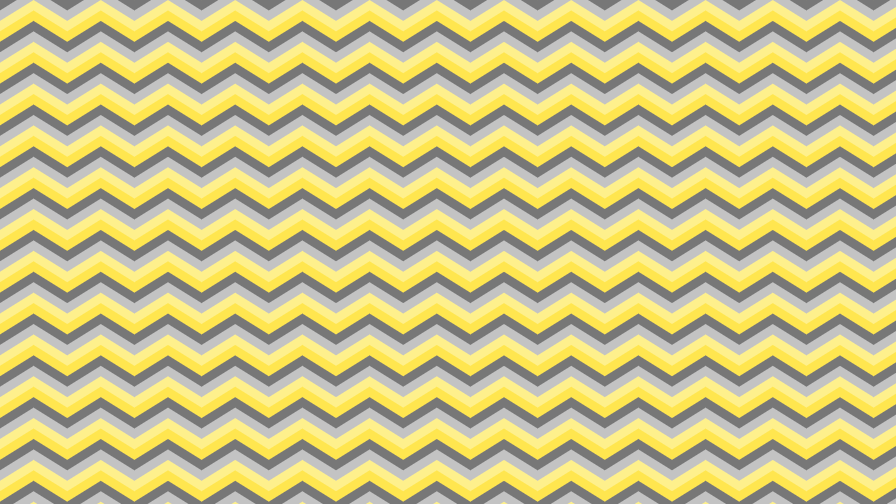
Give the GLSL for this pattern, as a Shadertoy shader.

```glsl
const float ZIGZAG_WIDTH = 2.0 / 15.0;   // one zigzag, in canvas heights
const float STACK_HEIGHT = 0.08295;      // one set of four bands
const float ZIGZAG_RISE = 0.5;           // valley to peak, in stack heights
const float BAND_COUNT = 4.0;
const float EDGE_PIXELS = 1.0;           // softness of band edges

const vec3 DARK_GRAY = vec3(0.467);
const vec3 LIGHT_GRAY = vec3(0.765);
const vec3 PALE_YELLOW = vec3(0.995, 0.94, 0.55);
const vec3 YELLOW = vec3(1.0, 0.902, 0.31);

// Bands from top to bottom, wrapping around
vec3 bandColor(float index) {
    float band = mod(index, BAND_COUNT);
    if (band < 0.5) return DARK_GRAY;
    if (band < 1.5) return LIGHT_GRAY;
    if (band < 2.5) return PALE_YELLOW;
    return YELLOW;
}

// 1 at a valley, 0 at a peak
float zigzag(float x) {
    return abs(2.0 * fract(x / ZIGZAG_WIDTH) - 1.0);
}

void mainImage(out vec4 fragColor, in vec2 fragCoord) {
    vec2 uv = fragCoord / iResolution.y;
    float depth = 1.0 - uv.y;

    // Distance down the stack, one unit per band, centred on each band
    float stack = depth / STACK_HEIGHT - ZIGZAG_RISE * (1.0 + zigzag(uv.x));
    float band = stack * BAND_COUNT - 0.5;

    // Width of the soft edge from the constant slope of the bands
    vec2 slope = vec2(2.0 * ZIGZAG_RISE / ZIGZAG_WIDTH, 1.0 / STACK_HEIGHT);
    float edge = EDGE_PIXELS * BAND_COUNT * length(slope) / iResolution.y;

    float index = floor(band);
    float blend = clamp((band - index - 0.5) / edge + 0.5, 0.0, 1.0);
    vec3 color = mix(bandColor(index), bandColor(index + 1.0), blend);

    fragColor = vec4(color, 1.0);
}
```
